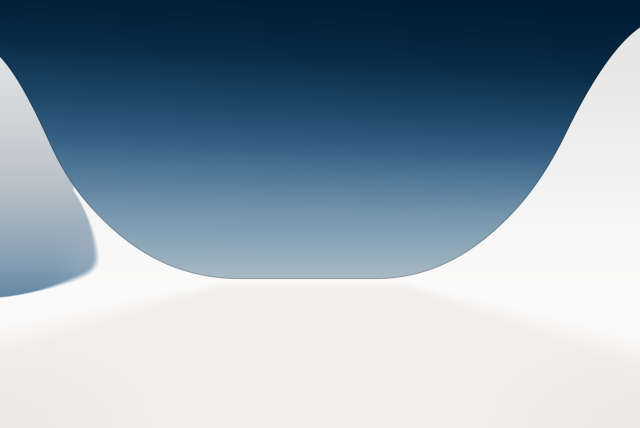
A Shadertoy shader for this background:

```glsl
// Draws a deep blue sky seen through a smooth white valley with a blue-shaded bank at left.

// Cubic through a and b, each given as (x, height, slope).
float hermite(float x, vec3 a, vec3 b) {
    float w = b.x - a.x;
    float t = (x - a.x) / w;
    float s = t * t * (3.0 - 2.0 * t);
    return mix(a.y, b.y, s) + w * t * (1.0 - t) * (a.z * (1.0 - t) - b.z * t);
}

// Height of the white rim: two S-shaped walls joined by a flat floor.
float rimHeight(float x) {
    vec3 leftBend = vec3(0.117, 0.664, -2.2);
    vec3 leftFoot = vec3(0.215, 0.513, -1.1);
    vec3 rightFoot = vec3(1.211, 0.512, 1.1);
    vec3 rightBend = vec3(1.328, 0.691, 2.05);
    if (x < leftBend.x) return hermite(x, vec3(0.0, 0.867, -1.05), leftBend);
    if (x < leftFoot.x) return hermite(x, leftBend, leftFoot);
    if (x < 0.566) return hermite(x, leftFoot, vec3(0.566, 0.348, 0.0));
    if (x < 0.879) return 0.348;
    if (x < rightFoot.x) return hermite(x, vec3(0.879, 0.348, 0.0), rightFoot);
    if (x < rightBend.x) return hermite(x, rightFoot, rightBend);
    return hermite(x, rightBend, vec3(1.5, 0.936, 0.7));
}

float ramp(float a, float b, float x) {
    return clamp((x - a) / (b - a), 0.0, 1.0);
}

float smoothMax(float a, float b, float k) {
    float h = max(k - abs(a - b), 0.0) / k;
    return max(a, b) + 0.25 * k * h * h;
}

vec3 skyColor(vec2 p) {
    // The right side is darker, mostly near the top.
    float depth = 1.0 - p.y;
    depth -= 0.055 * (p.x - 0.75) * (1.0 - ramp(0.2, 0.6, depth));
    vec3 c = mix(vec3(0.005, 0.11, 0.21), vec3(0.03, 0.165, 0.27), ramp(0.0, 0.13, depth));
    c = mix(c, vec3(0.11, 0.27, 0.395), ramp(0.13, 0.25, depth));
    c = mix(c, vec3(0.20, 0.37, 0.505), ramp(0.25, 0.34, depth));
    c = mix(c, vec3(0.33, 0.48, 0.60), ramp(0.34, 0.42, depth));
    c = mix(c, vec3(0.46, 0.585, 0.68), ramp(0.42, 0.50, depth));
    return mix(c, vec3(0.66, 0.73, 0.77), ramp(0.50, 0.652, depth));
}

vec3 groundColor(vec2 p) {
    // Walls brighten downward.
    vec3 wall = mix(vec3(0.985, 0.982, 0.98), vec3(0.90, 0.90, 0.902), smoothstep(0.28, 0.95, p.y));

    // Warm floor, with a blurred border that drops toward both sides.
    float leftRun = max(0.51 - p.x, 0.0);
    float rightRun = max(p.x - 0.957, 0.0);
    float border = 0.332 - 0.25 * leftRun - 0.29 * rightRun;
    float blur = 0.012 + 0.09 * (leftRun + rightRun);
    vec3 floorTone = vec3(0.945, 0.935, 0.927);
    floorTone -= 0.022 * smoothstep(0.3, 0.0, p.y) * smoothstep(0.2, 0.8, abs(p.x - 0.75));
    return mix(wall, floorTone, smoothstep(blur, -blur, p.y - border));
}

vec3 bankColor(vec2 p) {
    vec3 c = mix(vec3(0.40, 0.54, 0.65), vec3(0.53, 0.62, 0.695), ramp(0.31, 0.39, p.y));
    c = mix(c, vec3(0.72, 0.76, 0.79), ramp(0.39, 0.57, p.y));
    c = mix(c, vec3(0.81, 0.825, 0.835), ramp(0.57, 0.71, p.y));
    c = mix(c, vec3(0.88, 0.88, 0.882), ramp(0.71, 0.87, p.y));
    return c + 0.05 * smoothstep(0.1, 0.23, p.x) * smoothstep(0.5, 0.35, p.y);
}

void mainImage(out vec4 fragColor, in vec2 fragCoord) {
    vec2 p = fragCoord / iResolution.xy * vec2(1.5, 1.0);
    float pixel = 1.0 / iResolution.y;

    // Shaded bank: curved right side, rising lower edge, rounded corner.
    float lift = min(p.y - 0.385, 0.17);
    float side = p.x - 0.227 + 1.9 * lift * lift;
    float base = 0.305 + 0.1 * p.x + 0.85 * p.x * p.x - p.y;
    float bank = smoothMax(side, base, 0.03);
    float softness = pixel + 0.007 * smoothstep(0.06, 0.2, p.x) * smoothstep(0.55, 0.4, p.y);
    vec3 color = mix(groundColor(p), bankColor(p), smoothstep(softness, -softness, bank));

    // Sky above the rim, with a thin dark contour.
    float height = rimHeight(p.x);
    float slope = (rimHeight(p.x + 0.001) - height) / 0.001;
    float rim = (p.y - height) / sqrt(1.0 + slope * slope);
    vec3 sky = skyColor(p);
    sky *= 1.0 - 0.22 * smoothstep(0.004, 0.0, rim);
    color = mix(color, sky, smoothstep(-0.7 * pixel, 0.7 * pixel, rim));

    fragColor = vec4(color, 1.0);
}
```
